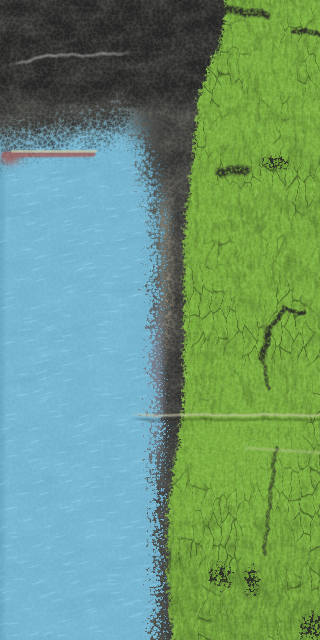
Reproduce this texture procedurally as a Shadertoy shader.

```glsl
// Weathered paint: a sky-blue panel and a cracked green panel over charcoal.
// Soft masks place the panels; cellular noise gives grain and cracks,
// and layered sines give ragged edges and brush strokes.

const vec3 BLUE = vec3(.47, .72, .825);
const vec3 GREEN = vec3(.5, .7, .27);
const vec3 DEEP_GREEN = vec3(.35, .49, .2);
const vec3 CHARCOAL = vec3(.15);
const vec3 ASH = vec3(.36, .36, .34);
const vec3 CREAM = vec3(.78, .78, .66);

vec2 hash2(vec2 p) {
    vec3 q = fract(p.xyx * vec3(.1031, .103, .0973));
    q += dot(q, q.yzx + 33.33);
    return fract((q.xx + q.yz) * q.zy);
}

// Distances to the nearest and second nearest cell points.
vec2 cells(vec2 p) {
    vec2 id = floor(p), f = fract(p), near = vec2(8.);
    for (int j = -1; j <= 1; j++)
    for (int i = -1; i <= 1; i++) {
        vec2 o = vec2(i, j);
        float d = length(o + hash2(id + o + 50.) - f);
        near = d < near.x ? vec2(d, near.x) : vec2(near.x, min(near.y, d));
    }
    return near;
}

// Two octaves of cells, centred near zero.
float mottle(vec2 p) {
    return .6 * cells(p).x + .4 * cells(p * 2.3 + 7.1).x - .47;
}

float waves(float t) {
    return .5 * sin(t) + .3 * sin(2.3 * t + 1.7) + .2 * sin(5.1 * t + .6);
}

float band(float v, float lo, float hi, float soft) {
    return smoothstep(lo - soft, lo + soft, v) * (1. - smoothstep(hi - soft, hi + soft, v));
}

float fade(float d, float w) {
    return 1. - smoothstep(0., w, d);
}

// Soft stroke from a to b with half-width w.
float stroke(vec2 p, vec2 a, vec2 b, float w) {
    vec2 d = b - a;
    float t = clamp(dot(p - a, d) / dot(d, d), 0., 1.);
    return 1. - smoothstep(w * .4, w * 1.6, length(p - a - d * t));
}

float blob(vec2 p, vec2 centre, vec2 radius) {
    vec2 q = (p - centre) / radius;
    return exp(-dot(q, q));
}

float greenEdge(float y) {
    return .7 - .085 * smoothstep(.05, .35, y) - .042 * smoothstep(.3, .8, y)
         - .05 * smoothstep(1.2, 1.65, y) + .012 * smoothstep(1.8, 2., y);
}

vec3 groundPaint(vec2 p, float grain, float broad) {
    float light = .3 + .8 * grain + .7 * broad + .3 * smoothstep(.25, .5, p.y) + .3 * band(p.y, .31, .42, .05);
    vec3 col = mix(CHARCOAL, ASH, clamp(light, 0., 1.3));
    // Worn ochre and lavender layers beside the blue panel.
    float ochre = band(p.x, .495, .54, .018) * band(p.y, .6, 1.08, .1);
    float lilac = band(p.x, .44, .508, .018) * band(p.y, .98, 1.42, .15);
    col = mix(col, vec3(.53, .51, .45), ochre * clamp(.6 + 1.5 * grain, 0., 1.));
    return mix(col, vec3(.5, .54, .61), .8 * lilac);
}

vec3 bluePaint(vec2 p, float grain, float broad) {
    float slant = p.y + .22 * p.x + .012 * waves(p.x * 9.);
    float brush = waves(slant * 62.) * waves(p.x * 7. + slant * 11.);
    float ridge = cells(vec2(p.x * 7., slant * 48.)).x;
    return BLUE + .018 * brush + .05 * grain + .03 * broad + .06 * fade(ridge, .2) - .05 * fade(p.x, .025);
}

vec3 greenPaint(vec2 p, float grain, float broad) {
    vec2 q = p + .006 * vec2(waves(p.y * 40.), waves(p.x * 45.));
    vec2 c = cells(q * vec2(32., 13.));
    float wear = smoothstep(-.12, .18, mottle(p * vec2(6., 4.) + 3.));
    float crack = fade(c.y - c.x, .1) * wear;
    float sleek = blob(p, vec2(.73, 1.43), vec2(.16, .12));
    float aged = .22 + 1.1 * mottle(q * vec2(75., 17.)) + .6 * broad + .22 * smoothstep(1.5, 1.95, p.y);
    vec3 col = mix(GREEN, DEEP_GREEN, clamp(aged - .3 * sleek, 0., 1.));
    return mix(col, vec3(.2, .27, .13), .6 * crack * (1. - sleek)) + .13 * grain;
}

// Black strokes and specks on the green panel.
float darkMarks(vec2 p, float grain) {
    vec2 q = p + .005 * vec2(waves(p.y * 75.), waves(p.x * 80.));
    float m = stroke(q, vec2(.69, .538), vec2(.77, .53), .014);
    m = max(m, stroke(q, vec2(.95, .98), vec2(.89, .965), .006));
    m = max(m, stroke(q, vec2(.89, .965), vec2(.84, 1.03), .008));
    m = max(m, stroke(q, vec2(.84, 1.03), vec2(.82, 1.12), .01));
    m = max(m, .8 * stroke(q, vec2(.82, 1.12), vec2(.84, 1.21), .006));
    m = max(m, .7 * stroke(q, vec2(.862, 1.4), vec2(.825, 1.73), .006));
    m = max(m, stroke(q, vec2(.7, .03), vec2(.83, .045), .012));
    m = max(m, stroke(q, vec2(.92, .095), vec2(1., .105), .008));
    float specks = blob(p, vec2(.69, 1.8), vec2(.05)) + blob(p, vec2(.79, 1.82), vec2(.03, .07))
                 + blob(p, vec2(.86, .51), vec2(.06, .03)) + blob(p, vec2(.98, 1.96), vec2(.06));
    return max(m * clamp(.9 + 2. * grain, 0., 1.), smoothstep(.4, .8, specks * (.75 + 2.5 * grain)));
}

void mainImage(out vec4 fragColor, in vec2 fragCoord) {
    // Canvas widths, measured down from the top left.
    vec2 p = vec2(fragCoord.x, iResolution.y - fragCoord.y) / iResolution.x;
    float grain = mottle(p * 85.), broad = mottle(p * vec2(9., 14.));
    vec3 col = groundPaint(p, grain, broad);
    // Pale scrape across the dark top.
    float scrape = abs(p.y - .17 - .6 * pow(max(.26 - p.x, 0.), 2.) - .006 * waves(p.x * 30.));
    col += .25 * fade(scrape, .009) * band(p.x, .05, .39, .04);
    // Blue panel, dry-brushed along its top and right.
    float rightEdge = .435 + .05 * smoothstep(.4, .7, p.y) - .012 * band(p.y, .9, 1.2, .1);
    float dry = .13 * grain + .05 * broad, feather = mix(.045, .018, smoothstep(.5, 1.1, p.y));
    float blue = 1. - smoothstep(-feather, feather, p.x - rightEdge + dry);
    blue *= smoothstep(.34, .49, p.y + .14 * (p.x - .2) + dry);
    col = mix(col, bluePaint(p, grain, broad), blue);
    // Pale ridge with a red edge.
    float red = stroke(p, vec2(.015, .484), vec2(.29, .482), .008) + blob(p, vec2(.03, .495), vec2(.03, .02));
    col = mix(col, vec3(.64, .34, .32), .75 * min(red, 1.));
    col = mix(col, CREAM, .8 * stroke(p, vec2(.04, .473), vec2(.3, .473), .004));
    // Green panel with a ragged left edge.
    float side = p.x - greenEdge(p.y) - .005 * waves(p.y * 55.) + .03 * grain;
    vec3 green = mix(greenPaint(p, grain, broad), CHARCOAL, .9 * darkMarks(p, grain));
    col = mix(col, green, smoothstep(-.007, .007, side));
    // Raised threads, the upper one shaded below.
    float thread = p.y - 1.297 - .003 * waves(p.x * 28.), span = smoothstep(.4, .46, p.x);
    col = mix(col, CREAM, .6 * span * fade(abs(thread), .008));
    col *= 1. - .22 * span * fade(abs(thread - .014), .009);
    col = mix(col, CREAM, .3 * stroke(p, vec2(.77, 1.4), vec2(1., 1.415), .005));
    fragColor = vec4(clamp(col, 0., 1.), 1.);
}
```
